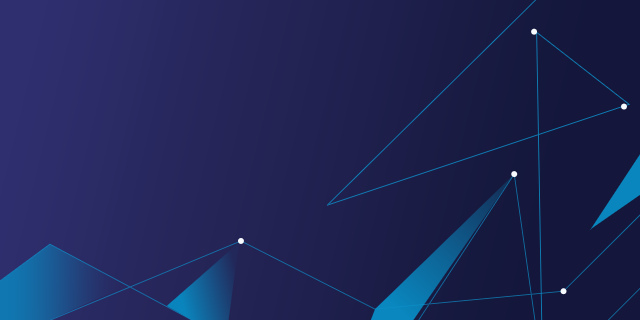
Write a WebGL 1 fragment shader that draws this background.

```glsl
precision highp float;
// Dark indigo backdrop with cyan wire triangles, fading blue shards and white nodes.
uniform vec2 u_resolution;

const vec3 INDIGO = vec3(0.185, 0.185, 0.440);
const vec3 DUSK = vec3(0.140, 0.140, 0.335);
const vec3 NIGHT = vec3(0.078, 0.090, 0.230);
const vec3 CYAN = vec3(0.050, 0.560, 0.790);
const vec3 AZURE = vec3(0.030, 0.550, 0.770);
const vec3 NODE = vec3(0.970, 0.985, 1.000);

// Antialiased coverage of a signed distance; px is the size of one pixel.
float cover(float d, float px) {
    return clamp(0.5 - d / px, 0.0, 1.0);
}

float segment(vec2 p, vec2 a, vec2 b) {
    vec2 ab = b - a;
    float t = clamp(dot(p - a, ab) / dot(ab, ab), 0.0, 1.0);
    return length(p - a - ab * t);
}

// Open path through three points.
float path(vec2 p, vec2 a, vec2 b, vec2 c) {
    return min(segment(p, a, b), segment(p, b, c));
}

// Signed distance to the line a-b, positive on its left.
float side(vec2 p, vec2 a, vec2 b) {
    vec2 e = normalize(b - a);
    return dot(p - a, vec2(-e.y, e.x));
}

// Convex quad with clockwise corners.
float quad(vec2 p, vec2 a, vec2 b, vec2 c, vec2 d) {
    return max(max(side(p, a, b), side(p, b, c)),
               max(side(p, c, d), side(p, d, a)));
}

// Position along a-b, from 0 to 1.
float ramp(vec2 p, vec2 a, vec2 b) {
    vec2 ab = b - a;
    return clamp(dot(p - a, ab) / dot(ab, ab), 0.0, 1.0);
}

vec3 backdrop(vec2 p) {
    float t = ramp(p, vec2(0.0, 1.0), vec2(1.85, 0.55));
    vec3 col = mix(INDIGO, DUSK, smoothstep(0.0, 0.52, t));
    return mix(col, NIGHT, smoothstep(0.40, 1.0, t));
}

vec3 shade(vec3 col, vec3 ink, float d, float alpha, float px) {
    return mix(col, ink, alpha * cover(d, px));
}

void main() {
    // The canvas spans 2 by 1 units.
    vec2 p = gl_FragCoord.xy / u_resolution * vec2(2.0, 1.0);
    float px = 1.0 / u_resolution.y;
    vec3 col = backdrop(p);

    // Shared corners of the network
    vec2 peak = vec2(1.669, 0.901);
    vec2 east = vec2(1.950, 0.667);
    vec2 spire = vec2(1.607, 0.456);
    vec2 west = vec2(0.753, 0.247);
    vec2 south = vec2(1.761, 0.090);
    vec2 hill = vec2(0.156, 0.237);
    vec2 foot = vec2(1.172, 0.034);
    vec2 elbow = vec2(1.023, 0.359);
    vec2 tip = vec2(1.966, 0.674);
    vec2 apex = vec2(1.677, 0.899);

    // Shards fading into the backdrop
    float mound = quad(p, vec2(-0.1, 0.048), hill, vec2(0.398, 0.109), vec2(-0.066, -0.1));
    col = shade(col, AZURE, mound, 0.78 * (1.0 - smoothstep(0.0, 0.39, p.x)), px);

    float sail = quad(p, vec2(0.521, 0.044), vec2(0.747, 0.242), vec2(0.713, -0.01), vec2(0.617, -0.01));
    float sailFade = ramp(p, vec2(0.570, 0.060), vec2(0.750, 0.105));
    col = shade(col, AZURE, sail, 0.92 * (1.0 - 0.95 * sailFade), px);

    float blade = quad(p, foot, spire, vec2(1.285, -0.01), vec2(1.155, -0.01));
    float bladeFade = ramp(p, vec2(1.24, 0.04), spire);
    col = shade(col, AZURE, blade, 0.95 - 0.80 * bladeFade, px);

    float wing = quad(p, vec2(1.846, 0.284), vec2(2.0, 0.518), vec2(2.05, 0.45), vec2(2.0, 0.391));
    col = shade(col, AZURE, wing, 0.95, px);

    // Upper wires
    float upper = path(p, vec2(1.684, 1.01), elbow, tip);
    upper = min(upper, path(p, tip, apex, vec2(1.693, -0.01)));
    col = shade(col, CYAN, upper - 0.0014, 0.88, px);

    // Lower wires
    float lower = path(p, vec2(1.302, -0.01), spire, vec2(1.673, -0.01));
    lower = min(lower, path(p, foot, south, vec2(2.01, 0.338)));
    lower = min(lower, path(p, vec2(0.134, -0.01), west, foot));
    lower = min(lower, path(p, vec2(-0.01, 0.115), hill, vec2(0.618, -0.01)));
    lower = min(lower, segment(p, vec2(1.891, -0.01), vec2(2.01, 0.109)));
    col = shade(col, CYAN, lower - 0.0013, 0.75, px);

    // Nodes
    float node = min(distance(p, peak), distance(p, east));
    node = min(node, min(distance(p, spire), distance(p, west)));
    node = min(node, distance(p, south));
    col = shade(col, NODE, node - 0.0092, 1.0, px);

    gl_FragColor = vec4(col, 1.0);
}
```
